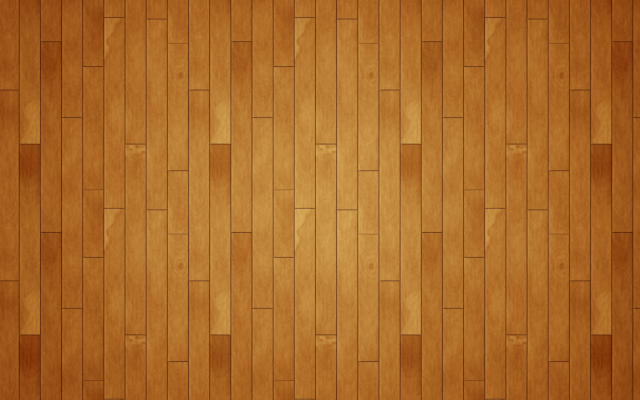
This texture is drawn by a Shadertoy shader. Its source:

```glsl
// Varnished plank floor: nine upright boards form a tile that repeats across and down.
// Each board has its own joint height and tone; sines and value noise add the grain,
// and an oval vignette shifts the honey centre to a burnt orange rim.

// Lengths are fractions of the canvas height.
const int BOARDS = 9;
const float BOARD_WIDTH = 0.0529;
const float BOARD_LENGTH = 0.477;
const float FIRST_SEAM = 0.048;
const float SEAM_HALF = 0.0011;
const float JOINT_HALF = 0.0012;

// Per board: joint height from the top, second joint (2 = none), tone at head and foot.
const float JOINT[9] = float[9](0.755, 0.218, 0.616, 0.349, 0.092, 0.755, 0.100, 0.895, 0.472);
const float SECOND[9] = float[9](2.0, 2.0, 2.0, 0.646, 2.0, 2.0, 2.0, 0.332, 2.0);
const float HEAD[9] = float[9](-0.26, -0.20, -0.02, 0.03, 0.08, -0.02, 0.03, 0.05, -0.04);
const float FOOT[9] = float[9](0.05, -0.04, 0.01, -0.07, 0.04, 0.05, 0.06, 0.03, 0.02);

const vec3 BURNT = vec3(0.51, 0.22, 0.035);
const vec3 AMBER = vec3(0.68, 0.41, 0.145);
const vec3 HONEY = vec3(0.81, 0.62, 0.31);
const vec3 SEAM_TINT = vec3(0.60, 0.50, 0.58);

const float CENTRE_TONE = 0.96;
const float VIGNETTE = 0.62;
const vec2 VIGNETTE_SHAPE = vec2(1.0, 0.76);

const vec2 KNOT = vec2(0.66, 0.50);

float hash(vec2 p) {
    p = fract(p * vec2(0.1031, 0.1137));
    p += dot(p, p.yx + 33.3);
    return fract((p.x + p.y) * p.x * 7.13);
}

float noise(vec2 p) {
    vec2 i = floor(p), f = fract(p);
    f = f * f * (3.0 - 2.0 * f);
    return mix(mix(hash(i), hash(i + vec2(1, 0)), f.x),
               mix(hash(i + vec2(0, 1)), hash(i + vec2(1, 1)), f.x), f.y);
}

float line(float dist, float halfWidth, float pixel) {
    return 1.0 - smoothstep(halfWidth - 0.7 * pixel, halfWidth + 0.7 * pixel, abs(dist));
}

// Tone offset from fibres, pores, blotches and arched growth rings.
float grain(vec2 p, float seed) {
    vec2 shift = vec2(seed * 37.0 + 11.0, seed * 53.0 + 7.0);
    float blotch = noise(p * vec2(1.7, 8.0) + shift) - 0.5;
    float fibre = noise(p * vec2(11.0, 14.0) + shift) - 0.5;
    float pore = noise(p * vec2(17.0, 90.0) + shift) - 0.5;
    float bend = p.x - 0.5 + 0.3 * blotch;
    float arch = sin(p.y * 75.0 + bend * bend * 34.0 + blotch * 5.0 + seed);
    return 0.19 * blotch + 0.10 * fibre + 0.11 * pore + 0.022 * arch;
}

// Oval rings round a dark heart.
float knot(vec2 p) {
    vec2 d = (p - KNOT) * vec2(1.0, 0.7 * BOARD_LENGTH / BOARD_WIDTH);
    float r = length(d) + 0.08 * noise(p * vec2(5.0, 30.0));
    return 0.09 * sin(r * 38.0) * exp(-2.6 * r) - 0.30 * exp(-38.0 * r * r);
}

// Pale flames and flakes found on a few boards.
float figure(vec2 p, int board) {
    float wave = 0.12 * sin(p.y * 40.0) + 0.3 * noise(p * vec2(2.0, 25.0));
    if (board == 0) {
        float edge = p.x - 0.2 - 1.6 * (1.0 - p.y) + wave;
        return 0.12 * smoothstep(0.0, 0.15, edge) * smoothstep(0.70, 0.82, p.y);
    }
    if (board == 4) {
        float edge = 0.55 - 3.2 * p.y - p.x + wave;
        return 0.16 * smoothstep(-0.05, 0.08, edge) - 0.10 * exp(-90.0 * edge * edge);
    }
    if (board == 5) {
        float flake = noise(p * vec2(7.0, 70.0) + 5.0);
        return 0.4 * (flake - 0.4) * (1.0 - smoothstep(0.03, 0.10, p.y));
    }
    return 0.0;
}

void mainImage(out vec4 fragColor, in vec2 fragCoord) {
    vec2 uv = fragCoord / iResolution.xy;
    vec2 pos = fragCoord / iResolution.y;
    float pixel = 1.0 / iResolution.y;

    // Board index and position on the board; y runs down from its joint.
    float column = (pos.x - FIRST_SEAM) / BOARD_WIDTH;
    int board = int(mod(floor(column), float(BOARDS)));
    vec2 p = vec2(fract(column), fract((1.0 - pos.y) / BOARD_LENGTH - JOINT[board]));
    float seed = float(board) + float(BOARDS) * step(SECOND[board], p.y);

    // Tone: vignette, board shade, then wood detail.
    vec2 q = (uv * 2.0 - 1.0) * VIGNETTE_SHAPE;
    float tone = CENTRE_TONE - VIGNETTE * sqrt(dot(q, q) + 0.02);
    tone += mix(HEAD[board], FOOT[board], smoothstep(0.0, 0.55, p.y));
    tone += grain(p, seed) + figure(p, board);
    if (board == 7) tone += knot(p);

    // Seams and joints, with a thin bright bevel beside each seam.
    float seamDist = min(p.x, 1.0 - p.x) * BOARD_WIDTH;
    float jointDist = min(p.y, 1.0 - p.y) * BOARD_LENGTH;
    float secondDist = (p.y - SECOND[board]) * BOARD_LENGTH;
    float gap = max(line(seamDist, SEAM_HALF, pixel), 0.85 * line(jointDist, JOINT_HALF, pixel));
    gap = max(gap, 0.45 * line(secondDist, JOINT_HALF, pixel));
    tone += 0.09 * line(p.x * BOARD_WIDTH - 3.5 * SEAM_HALF, SEAM_HALF, pixel);

    tone = clamp(tone, -0.12, 1.1);
    vec3 wood = tone < 0.5 ? mix(BURNT, AMBER, tone * 2.0) : mix(AMBER, HONEY, tone * 2.0 - 1.0);
    fragColor = vec4(wood * mix(vec3(1.0), SEAM_TINT, gap), 1.0);
}
```
